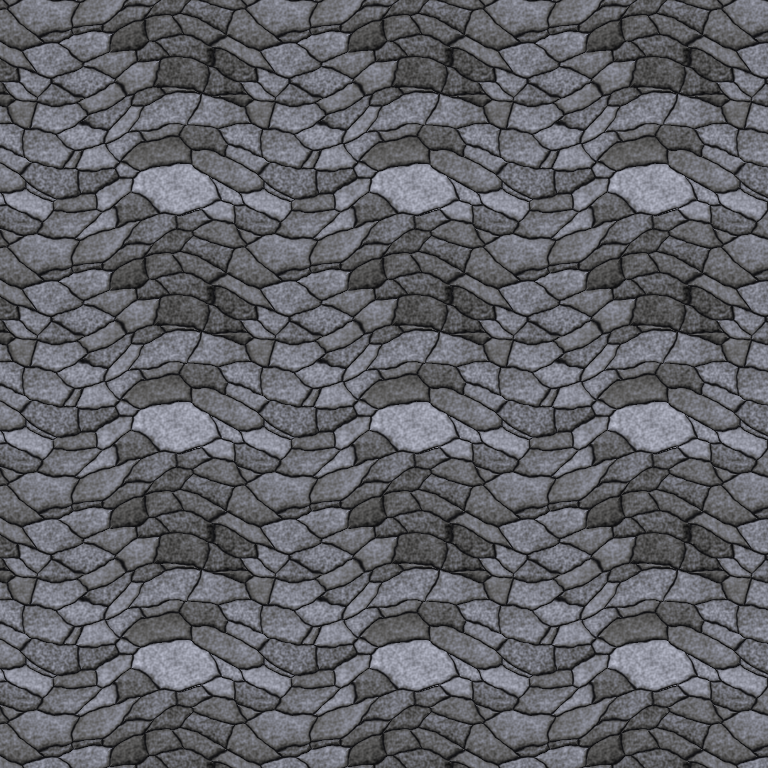
This texture is drawn by a WebGL 1 fragment shader. Its source:

```glsl
precision highp float;
// Dry-stacked slate wall on a seamlessly repeating square tile.
// A wrapped, weighted Voronoi diagram cuts flat angular stones; edge distance
// gives dark joints and bevels, and periodic gradient noise gives the grain.
uniform vec2 u_resolution;

const float TAU = 6.2831853;
const float TILE = 0.31;              // tile side as a share of the canvas
const vec2 CELLS = vec2(6.0, 11.0);   // stones across and down one tile

vec2 wrap(vec2 cell, vec2 period) {
  return floor(mod(cell + 0.5, period));
}

vec2 hash2(vec2 p) {
  vec2 k = vec2(dot(p, vec2(127.1, 311.7)), dot(p, vec2(269.5, 183.3)));
  return fract(sin(k) * 43758.545);
}

float corner(vec2 cell, vec2 offset, float period) {
  float angle = TAU * hash2(wrap(cell, vec2(period)) + period).x;
  return dot(vec2(cos(angle), sin(angle)), offset);
}

// Gradient noise on the unit tile, repeating after 'period' lattice steps
float noise(vec2 t, float period) {
  vec2 p = t * period;
  vec2 i = floor(p), f = fract(p), e = vec2(1.0, 0.0);
  vec2 u = f * f * f * (f * (f * 6.0 - 15.0) + 10.0);
  return mix(mix(corner(i, f, period), corner(i + e.xy, f - e.xy, period), u.x),
             mix(corner(i + e.yx, f - e.yx, period), corner(i + e.xx, f - e.xx, period), u.x), u.y);
}

// Stone centre within its cell (xy) and size weight (z)
vec3 stoneSeed(vec2 cell) {
  vec2 id = wrap(cell, CELLS);
  float slab = 1.0 - step(0.5, distance(id, vec2(4.0)));
  float size = hash2(id + 31.0).x;
  return vec3(0.12 + 0.76 * hash2(id), 0.65 * size * size + 0.75 * slab);
}

void main() {
  vec2 tile = gl_FragCoord.xy / u_resolution.y / TILE;
  float pixel = 1.0 / (u_resolution.y * TILE);

  // Lean the courses both ways and roughen the outlines
  vec2 t = tile + vec2(0.05 * sin(2.0 * TAU * tile.y), 0.065 * sin(TAU * tile.x));
  t += 0.022 * vec2(noise(tile, 9.0), noise(tile + 0.37, 9.0));
  t += 0.006 * vec2(noise(tile, 32.0), noise(tile + 0.61, 32.0));
  vec2 q = t * CELLS;
  vec2 home = floor(q);

  // Owning stone
  float best = 100.0;
  vec2 owner = home, toOwner = vec2(0.0);
  for (int j = -2; j <= 2; j++) {
    for (int i = -2; i <= 2; i++) {
      vec2 cell = home + vec2(float(i), float(j));
      vec3 seed = stoneSeed(cell);
      vec2 r = cell + seed.xy - q;
      float power = dot(r, r) - seed.z;
      if (power < best) { best = power; owner = cell; toOwner = r; }
    }
  }

  // Nearest straight edge, measured in tile units, with its outward normal
  float edge = 1.0;
  vec2 normal = vec2(0.0, 1.0);
  for (int j = -2; j <= 2; j++) {
    for (int i = -2; i <= 2; i++) {
      vec2 cell = home + vec2(float(i), float(j));
      vec3 seed = stoneSeed(cell);
      vec2 r = cell + seed.xy - q;
      vec2 across = (r - toOwner) * CELLS;
      float span = length(across);
      if (span > 0.01) {
        float d = 0.5 * (dot(r, r) - seed.z - best) / span;
        if (d < edge) { edge = d; normal = across / span; }
      }
    }
  }

  // Per-stone tone, facet tilt and roughness
  vec2 id = wrap(owner, CELLS);
  vec2 tint = hash2(id + 7.3), facet = hash2(id + 53.0) - 0.5;
  float slab = 1.0 - step(0.5, distance(id, vec2(4.0)));
  float tone = mix(0.34 + 0.21 * tint.x, 0.56, slab);
  tone -= 0.045 * cos(TAU * (tile.y - 0.94));
  tone -= 0.12 * dot(facet, toOwner);

  // Cleft mottling, slanted streaks and fine grit
  float mottle = noise(tile, 13.0) + 0.6 * noise(tile + 0.23, 29.0);
  float streak = noise(vec2(tile.x, 3.0 * tile.y - tile.x), 24.0);
  float grit = noise(tile + 0.47, 61.0) + 0.8 * noise(tile + 0.71, 97.0);
  tone += 0.09 * mottle + 0.07 * streak + mix(0.09, 0.19, tint.y) * grit;

  // Bevel lit from above, with soft shade toward the joint
  float rim = 1.0 - smoothstep(0.004, 0.024, edge);
  tone += rim * (0.10 * normal.y - 0.04 * normal.x - 0.03);
  tone *= mix(0.78, 1.0, smoothstep(0.0, 0.022, edge));

  // Joints of uneven width, wider under each stone
  float gap = 0.0035 + 0.003 * noise(tile + 0.15, 17.0) - 0.002 * normal.y;
  float soft = max(0.004, 0.7 * pixel);
  float face = smoothstep(gap - soft, gap + soft, edge);
  vec3 cool = vec3(0.985, 1.0, 1.085), warm = vec3(1.01, 1.0, 0.99);
  vec3 slate = tone * mix(warm, cool, smoothstep(0.28, 0.52, tone + 0.08 * (tint.y - 0.5)));
  vec3 joint = vec3(0.07, 0.07, 0.08) * (1.0 + 0.5 * grit);
  gl_FragColor = vec4(clamp(mix(joint, slate, face), 0.0, 1.0), 1.0);
}
```
